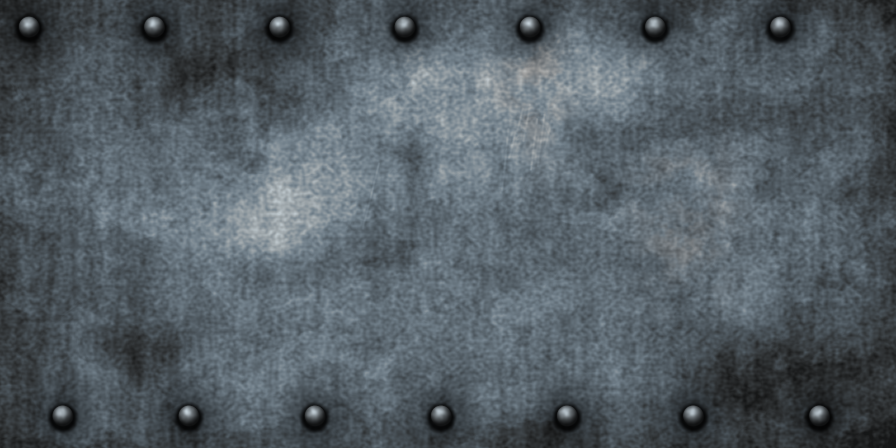
A Shadertoy shader for this texture:

```glsl
const vec2 SHEET = vec2(2.0, 1.0);
const int RIVETS_PER_ROW = 7;
const vec2 TOP_FIRST = vec2(0.065, 0.940);
const vec2 BOTTOM_FIRST = vec2(0.140, 0.072);
const float TOP_SPACING = 0.2795;
const float BOTTOM_SPACING = 0.2815;
const float RIVET_RADIUS = 0.0235;
const float BASE_TONE = 0.425;
const float WARP = 0.11;
const float MOTTLE = 0.19;
const float GRAIN = 0.17;
const float STREAKS = 0.07;
const vec3 STEEL_TINT = vec3(0.885, 1.0, 1.085);
const vec3 CHALK_TINT = vec3(0.95, 1.0, 1.025);
const vec3 RUST_TINT = vec3(1.03, 0.99, 0.96);

vec2 gradientAt(vec2 cell) {
    vec3 h = fract(cell.xyx * vec3(0.1031, 0.1030, 0.0973));
    h += dot(h, h.yzx + 33.33);
    return fract((h.xx + h.yz) * h.zy) * 2.0 - 1.0;
}

float gradientNoise(vec2 p) {
    vec2 i = floor(p), f = fract(p);
    vec2 u = f * f * f * (f * (f * 6.0 - 15.0) + 10.0);
    vec2 e = vec2(1.0, 0.0);
    float a = dot(gradientAt(i), f);
    float b = dot(gradientAt(i + e), f - e);
    float c = dot(gradientAt(i + e.yx), f - e.yx);
    float d = dot(gradientAt(i + 1.0), f - 1.0);
    return mix(mix(a, b, u.x), mix(c, d, u.x), u.y);
}

float fbm(vec2 p) {
    float sum = 0.0, amp = 0.6;
    for (int i = 0; i < 5; i++) {
        sum += amp * gradientNoise(p);
        p = mat2(1.6, 1.2, -1.2, 1.6) * p + 7.3;
        amp *= 0.58;
    }
    return sum;
}

float blob(vec2 p, vec2 centre, vec2 size) {
    vec2 q = (p - centre) / size;
    return exp(-dot(q, q));
}

float segment(vec2 p, vec2 a, vec2 b) {
    vec2 d = b - a;
    return length(p - a - d * clamp(dot(p - a, d) / dot(d, d), 0.0, 1.0));
}

// Broad light and dark areas of the worn sheet
float wearTone(vec2 p) {
    float t = BASE_TONE;
    t += 0.16 * blob(p, vec2(1.00, 0.80), vec2(0.27, 0.19));
    t += 0.13 * blob(p, vec2(1.34, 0.82), vec2(0.19, 0.08));
    t += 0.16 * blob(p, vec2(0.54, 0.49), vec2(0.20, 0.08));
    t += 0.14 * blob(p, vec2(0.71, 0.58), vec2(0.13, 0.09));
    t += 0.07 * blob(p, vec2(1.56, 0.56), vec2(0.24, 0.08));
    t += 0.04 * blob(p, vec2(0.95, 0.28), vec2(0.55, 0.15));
    t -= 0.15 * blob(p, vec2(0.52, 0.85), vec2(0.24, 0.12));
    t -= 0.13 * blob(p, vec2(0.76, 0.75), vec2(0.05, 0.06));
    t -= 0.14 * blob(p, vec2(0.91, 0.66), vec2(0.04, 0.035));
    t -= 0.11 * blob(p, vec2(1.30, 0.57), vec2(0.12, 0.06));
    t -= 0.07 * blob(p, vec2(1.60, 0.73), vec2(0.18, 0.08));
    t -= 0.08 * blob(p, vec2(0.86, 0.45), vec2(0.08, 0.08));
    t -= 0.15 * blob(p, vec2(0.32, 0.20), vec2(0.06, 0.12));
    t -= 0.18 * blob(p, vec2(1.72, 0.15), vec2(0.19, 0.13));
    t -= 0.10 * blob(p, vec2(0.12, 0.36), vec2(0.16, 0.10));
    t -= 0.12 * blob(p, vec2(1.25, 0.03), vec2(0.18, 0.06));
    // Grime along the four borders
    vec2 near = max(p, 0.0), far = max(SHEET - p, 0.0);
    t -= 0.14 * exp(-near.x / 0.16) + 0.18 * exp(-far.x / 0.16);
    return t - 0.12 * exp(-near.y / 0.10) - 0.13 * exp(-far.y / 0.09);
}

// Fine pale scratches above the centre
float scratches(vec2 p, float px) {
    float mark = 0.0;
    for (int i = 0; i < 7; i++) {
        vec2 r = gradientAt(vec2(float(i) * 3.0, 41.0));
        vec2 a = vec2(1.135 + 0.016 * float(i), 0.74 + 0.04 * r.x);
        vec2 b = a - vec2(0.014, 0.10 + 0.06 * r.y);
        mark += 1.0 - smoothstep(0.0, 0.0025 + px, segment(p, a, b));
    }
    float lone = segment(p, vec2(0.846, 0.635), vec2(0.81, 0.49));
    return mark + 1.0 - smoothstep(0.0, 0.002 + px, lone);
}

void addRivets(inout vec3 colour, vec2 p, vec2 first, float spacing, float px) {
    float index = clamp(round((p.x - first.x) / spacing), 0.0, float(RIVETS_PER_ROW - 1));
    vec2 q = p - first - vec2(index * spacing, 0.0);
    // Soft grime and contact shadow
    colour *= 1.0 - 0.52 * exp(-dot(q, q) / 0.0038);
    float shadow = length(q + vec2(0.0, 0.005));
    colour *= 1.0 - 0.85 * (1.0 - smoothstep(0.024, 0.038, shadow));
    // Domed head lit from above
    vec2 n = q / RIVET_RADIUS;
    float height = sqrt(max(1.0 - dot(n, n), 0.0));
    float light = max(dot(vec3(n, height), normalize(vec3(-0.2, 0.45, 0.9))), 0.0);
    float shine = exp(-dot(n - vec2(-0.1, 0.3), n - vec2(-0.1, 0.3)) / 0.16);
    vec3 head = vec3(0.94, 1.0, 1.04) * (0.07 + 0.46 * light * light + 0.25 * shine);
    head *= 1.0 + 0.25 * gradientNoise(p * 90.0);
    float cover = 1.0 - smoothstep(RIVET_RADIUS - px, RIVET_RADIUS + px, length(q));
    colour = mix(colour, head, cover);
}

void mainImage(out vec4 fragColor, in vec2 fragCoord) {
    vec2 p = fragCoord / iResolution.xy * SHEET;
    float px = 1.0 / iResolution.y;
    vec2 warp = vec2(fbm(p * 6.0), fbm(p * 6.0 + 31.0));
    float tone = wearTone(p + WARP * warp);

    // Mottling, peeled patches and vertical brush marks
    float mottle = fbm(p * vec2(7.0, 9.0) + warp + 13.0);
    float peel = smoothstep(0.0, 0.07, fbm(p * vec2(4.0, 6.0) + 57.0));
    float streak = gradientNoise(p * vec2(70.0, 9.0)) + gradientNoise(p * vec2(28.0, 4.0) + 5.0);
    tone += MOTTLE * mottle + 0.05 * (peel - 0.5) + STREAKS * streak;

    // Gritty surface
    float grit = gradientNoise(p * vec2(95.0, 110.0)) + 0.6 * gradientNoise(p * 47.0 + 9.0);
    tone += GRAIN * grit * (0.45 + tone);
    tone += 0.09 * scratches(p, px) * (0.6 + gradientNoise(p * 40.0));
    tone = clamp(tone, 0.09, 0.78);

    // Blue steel, neutral darks and chalky highlights
    vec3 tint = mix(CHALK_TINT, STEEL_TINT, smoothstep(0.12, 0.36, tone));
    tint = mix(tint, CHALK_TINT, smoothstep(0.48, 0.66, tone));
    float rust = blob(p, vec2(1.53, 0.52), vec2(0.10, 0.16)) + blob(p, vec2(1.19, 0.80), vec2(0.08, 0.13));
    tint = mix(tint, RUST_TINT, 0.6 * rust * smoothstep(-0.15, 0.25, mottle));
    vec3 colour = tone * tint;

    addRivets(colour, p, TOP_FIRST, TOP_SPACING, px);
    addRivets(colour, p, BOTTOM_FIRST, BOTTOM_SPACING, px);
    fragColor = vec4(clamp(colour, 0.0, 1.0), 1.0);
}
```
